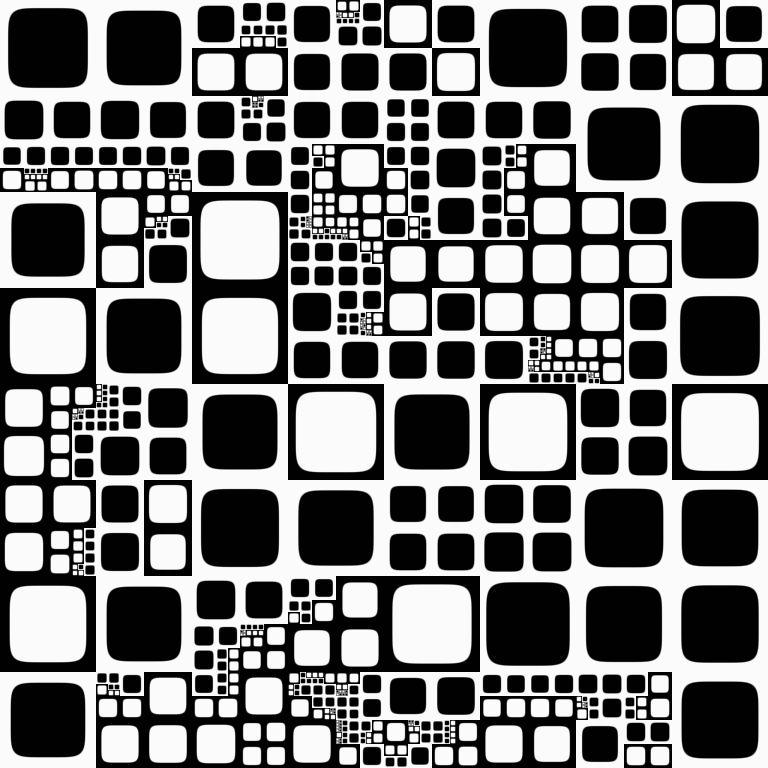
Write a Shadertoy shader that draws this pattern.

```glsl
// Quadtree mosaic of rounded squares in black and white.
// Cells split while a smooth noise field at their centre is near zero, so small
// cells gather along its contours; the sign of the field picks the polarity.

float hash(vec2 p) {
    return fract(sin(dot(p, vec2(127.1, 311.7))) * 43758.5453);
}

// Smooth value noise in -1..1
float noise(vec2 p) {
    vec2 i = floor(p), f = fract(p);
    f = f * f * (3.0 - 2.0 * f);
    float low = mix(hash(i), hash(i + vec2(1, 0)), f.x);
    float high = mix(hash(i + vec2(0, 1)), hash(i + vec2(1, 1)), f.x);
    return 2.0 * mix(low, high, f.y) - 1.0;
}

// Two octaves, biased towards black squares on white
float field(vec2 p) {
    return 0.75 * noise(p * 7.0 + 3.7) + 0.4 * noise(p * 17.0 + 41.3) + 0.17;
}

// Superellipse: straight sides that bulge a little, soft corners
float squircle(vec2 p, float halfSize) {
    vec2 q = pow(abs(p) / halfSize, vec2(5.5));
    return (pow(q.x + q.y, 1.0 / 5.5) - 1.0) * halfSize;
}

void mainImage(out vec4 fragColor, in vec2 fragCoord) {
    vec2 uv = fragCoord / iResolution.y;
    float pixel = 1.0 / iResolution.y;

    // Descend the quadtree; finer cells need to be closer to the contour
    float cells = 8.0, threshold = 0.44, flipChance = 0.35;
    vec2 id = floor(uv * cells);
    float value = field((id + 0.5) / cells);
    for (int level = 0; level < 5; level++) {
        if (abs(value) > threshold) break;
        cells *= 2.0;
        threshold *= 0.36;
        flipChance *= 0.4;
        id = floor(uv * cells);
        value = field((id + 0.5) / cells);
    }

    // Square in its cell, larger where the field is strong
    float fill = 0.71 + 0.1 * min(abs(value), 1.0) + 0.06 * hash(id + cells);
    vec2 local = uv - (id + 0.5) / cells;
    float dist = squircle(local, 0.5 * fill / cells);
    float ground = smoothstep(-0.8 * pixel, 0.8 * pixel, dist);

    // Polarity from the sign, with some large cells flipped at random
    bool inverted = (value < 0.0) != (hash(id * 1.7 + cells * 3.1) < flipChance);
    float tone = inverted ? 1.0 - ground : ground;
    fragColor = vec4(vec3(mix(0.005, 0.985, tone)), 1.0);
}
```
